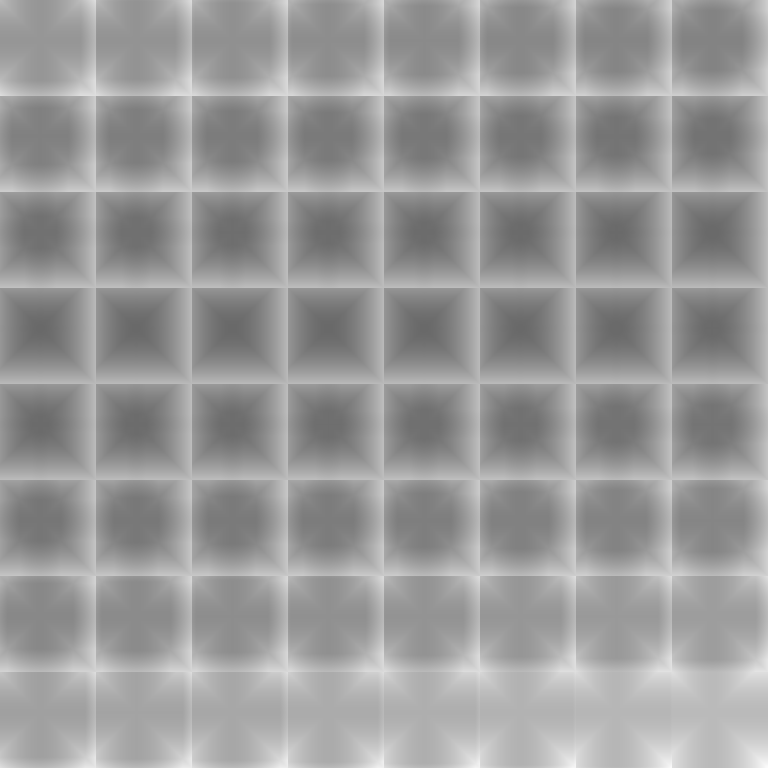
A WebGL 1 fragment shader for this pattern:

```glsl
precision highp float;
// An 8 by 8 sheet of grey tiles: 64 successive slices through one cube.
// Each axis has a curved valley around a dark core; the shade adds the
// farthest and the nearest of the three axis falloffs, giving soft creases.

uniform vec2 u_resolution;

const float TILES = 8.0;
const float CORE = 0.42;         // valley position on every axis
const float FALLOFF_POWER = 1.8;
const float CORE_GREY = 0.41;
const float FAR_GAIN = 0.85;
const float NEAR_GAIN = 0.70;

// Rise away from the core along each axis
vec3 axisFalloff(vec3 point, float core, float power) {
  return pow(max(abs(point - core), 1e-4), vec3(power));
}

// Grey level at a point inside the unit cube
float cubeShade(vec3 point) {
  vec3 rise = axisFalloff(point, CORE, FALLOFF_POWER);
  float farthest = max(rise.x, max(rise.y, rise.z));
  float nearest = min(rise.x, min(rise.y, rise.z));
  return clamp(CORE_GREY + FAR_GAIN * farthest + NEAR_GAIN * nearest, 0.0, 1.0);
}

// Lay the slices out in reading order, starting at the top left
vec3 sheetToCube(vec2 uv, float tiles) {
  vec2 grid = vec2(uv.x, 1.0 - uv.y) * tiles;
  vec2 tile = clamp(floor(grid), 0.0, tiles - 1.0);
  float depth = (tile.y * tiles + tile.x) / (tiles * tiles - 1.0);
  return vec3(grid - tile, depth);
}

void main() {
  // Average four samples per pixel to smooth the tile seams
  float grey = 0.0;
  for (int j = 0; j < 2; j++) {
    for (int i = 0; i < 2; i++) {
      vec2 offset = vec2(float(i), float(j)) * 0.5 - 0.25;
      vec2 uv = (gl_FragCoord.xy + offset) / u_resolution;
      grey += 0.25 * cubeShade(sheetToCube(uv, TILES));
    }
  }
  gl_FragColor = vec4(vec3(grey), 1.0);
}
```
